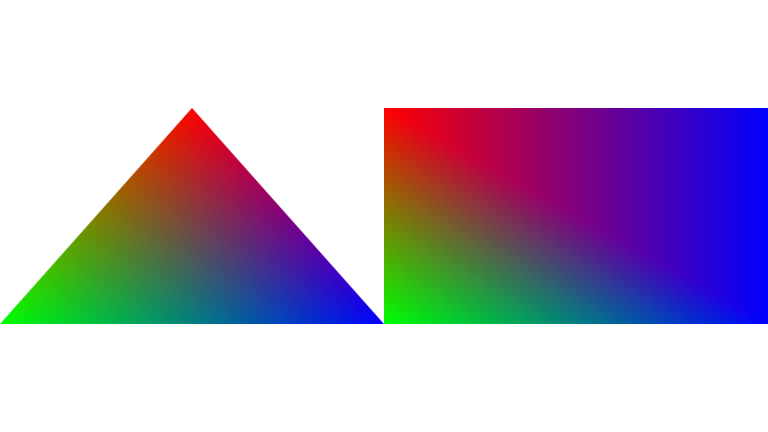
A Shadertoy shader for this background:

```glsl
// A blended red, green and blue triangle beside a blended rectangle on white.

// Smooth coverage of the region where every linear weight is positive
float coverage(vec3 weight) {
    vec3 edge = clamp(weight / fwidth(weight) + 0.5, 0.0, 1.0);
    return edge.x * edge.y * edge.z;
}

// Coverage of the unit square
float squareCoverage(vec2 p) {
    vec2 pixel = fwidth(p);
    vec2 edge = clamp(p / pixel + 0.5, 0.0, 1.0)
              * clamp((1.0 - p) / pixel + 0.5, 0.0, 1.0);
    return edge.x * edge.y;
}

void mainImage(out vec4 fragColor, in vec2 fragCoord) {
    vec2 uv = fragCoord / iResolution.xy;

    // Each shape fills a unit cell: half the canvas wide, half of it high
    vec2 left = vec2(uv.x, uv.y - 0.25) * 2.0;
    vec2 right = left - vec2(1.0, 0.0);

    // Triangle: barycentric weights serve as its colour
    vec3 triangle = vec3(left.y,
                         1.0 - left.x - 0.5 * left.y,
                         left.x - 0.5 * left.y);

    // Rectangle: two triangles that share the falling diagonal
    vec3 rectangle = vec3(min(right.y, 1.0 - right.x),
                          1.0 - right.x - right.y,
                          right.x);

    vec3 color = vec3(1.0);
    color = mix(color, clamp(triangle, 0.0, 1.0), coverage(triangle));
    color = mix(color, clamp(rectangle, 0.0, 1.0), squareCoverage(right));
    fragColor = vec4(color, 1.0);
}
```
